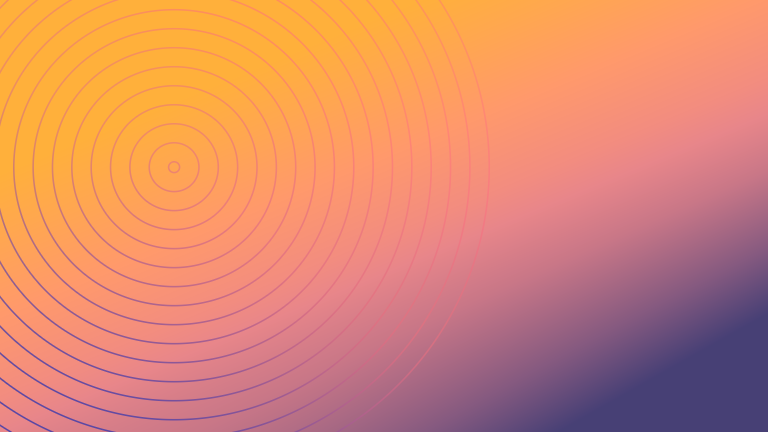
Reproduce this background procedurally as a Shadertoy shader.

```glsl
// Thin concentric rings over a diagonal sunset gradient from amber to indigo.

#define RING_CENTER vec2(0.403, 0.613)
#define RING_SQUASH 1.018
#define RING_FIRST 0.0127
#define RING_SPACING 0.0448
#define RING_COUNT 17.0
#define RING_WIDTH 0.0037
#define GRADIENT_SLOPE 0.415
#define DUSK_BEND 0.15

// Blends to the next colour between two positions along the gradient.
vec3 blendStop(vec3 color, vec3 next, float from, float to, float t) {
    return mix(color, next, clamp((t - from) / (to - from), 0.0, 1.0));
}

// Diagonal gradient; its dark end bends upward toward the right.
vec3 sunset(vec2 p) {
    float t = 1.0 - p.y + GRADIENT_SLOPE * p.x;
    t += DUSK_BEND * (p.x - 1.4) * smoothstep(1.0, 1.5, t);

    vec3 color = vec3(1.0, 0.69, 0.23);
    color = blendStop(color, vec3(1.00, 0.655, 0.31), 0.40, 0.543, t);
    color = blendStop(color, vec3(1.00, 0.600, 0.42), 0.543, 0.729, t);
    color = blendStop(color, vec3(0.95, 0.550, 0.50), 0.729, 0.92, t);
    color = blendStop(color, vec3(0.91, 0.525, 0.54), 0.92, 1.00, t);
    color = blendStop(color, vec3(0.785, 0.465, 0.53), 1.00, 1.143, t);
    color = blendStop(color, vec3(0.52, 0.350, 0.50), 1.143, 1.354, t);
    return blendStop(color, vec3(0.28, 0.250, 0.46), 1.354, 1.52, t);
}

// Coverage of the nearest ring, with edges smoothed over one pixel.
float ringCoverage(vec2 offset, float pixel) {
    float radius = length(offset * vec2(1.0, RING_SQUASH));
    float index = floor((radius - RING_FIRST) / RING_SPACING + 0.5);
    index = clamp(index, 0.0, RING_COUNT - 1.0);
    float distanceToRing = abs(radius - RING_FIRST - index * RING_SPACING);
    return clamp((0.5 * RING_WIDTH - distanceToRing) / pixel + 0.5, 0.0, 1.0);
}

// Line colour runs from violet at the lower left to pink at the upper right.
vec3 ringColor(vec2 offset) {
    float along = dot(offset, vec2(0.55, 0.8));
    vec3 violet = vec3(0.33, 0.27, 0.65);
    vec3 rose = vec3(0.90, 0.44, 0.50);
    vec3 pink = vec3(1.0, 0.42, 0.50);
    vec3 color = mix(violet, rose, smoothstep(-0.62, 0.05, along));
    return mix(color, pink, smoothstep(0.05, 0.4, along));
}

void mainImage(out vec4 fragColor, in vec2 fragCoord) {
    float pixel = 1.0 / iResolution.y;
    vec2 p = fragCoord * pixel;
    vec2 offset = p - RING_CENTER;

    // Lines fade toward the top and the right.
    float opacity = mix(0.95, 0.5, smoothstep(0.0, 0.9, p.y));
    opacity *= mix(1.0, 0.7, smoothstep(0.2, 0.75, offset.x));

    vec3 color = sunset(p);
    color = mix(color, ringColor(offset), opacity * ringCoverage(offset, pixel));
    fragColor = vec4(color, 1.0);
}
```
